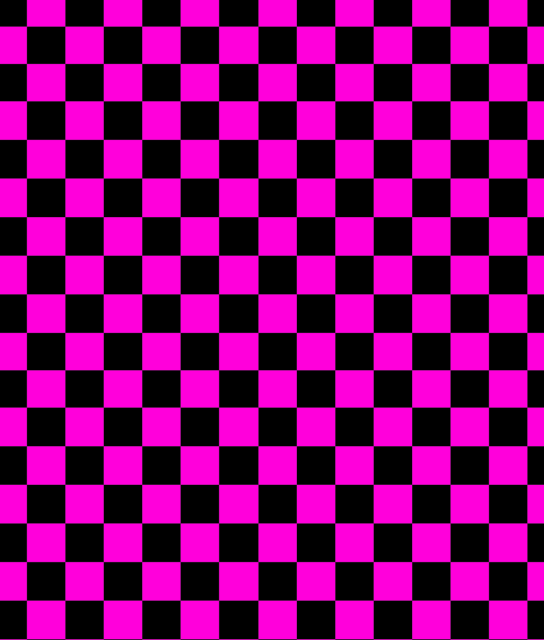
A WebGL 2 fragment shader for this pattern:

```glsl
#version 300 es
precision highp float;
// Magenta and black checkerboard, cropped part-way through its border cells.
// Each axis is a soft square wave of +1 and -1; their product picks the colour.
// Cell spacing is slightly uneven: two short rows in eight, and one wide column.

uniform vec2 u_resolution;
out vec4 outColor;

// Column coordinate: whole numbers are edges, column 5 is a little wider
float columnAt(float x) {
  float c = x - 0.7015;
  return c - 0.026 * clamp((c - 5.0) / 1.026, 0.0, 1.0);
}

// Row coordinate, counted downward: the first two rows of each eight are shorter
float rowAt(float depth) {
  float r = depth - 0.69;
  float m = mod(r, 7.934);
  return 8.0 * floor(r / 7.934) + m + 0.066 * clamp(m / 1.934, 0.0, 1.0);
}

// Square wave per axis: +1 in even cells, -1 in odd cells, zero on the edges
vec2 squareWave(vec2 cell, vec2 softness) {
  vec2 edgeDistance = 0.5 - abs(fract(cell) - 0.5);
  vec2 side = 1.0 - 2.0 * mod(floor(cell), 2.0);
  return side * clamp(2.0 * edgeDistance / softness, 0.0, 1.0);
}

void main() {
  vec2 cellCount = vec2(14.16, 16.577);
  vec2 p = gl_FragCoord.xy / u_resolution * cellCount;
  vec2 cell = vec2(columnAt(p.x), rowAt(cellCount.y - p.y));

  // Blend over a thin seam, never narrower than one pixel
  vec2 softness = max(cellCount / u_resolution, vec2(0.033));
  vec2 wave = squareWave(cell, softness);
  float ink = 0.5 - 0.5 * wave.x * wave.y;

  // Seams are slightly greyed between the two flat colours
  vec3 magenta = vec3(1.0, 0.0, 0.86);
  vec3 seamGrey = vec3(0.0, 0.24, 0.04) * ink * (1.0 - ink);
  outColor = vec4(magenta * ink + seamGrey, 1.0);
}
```
